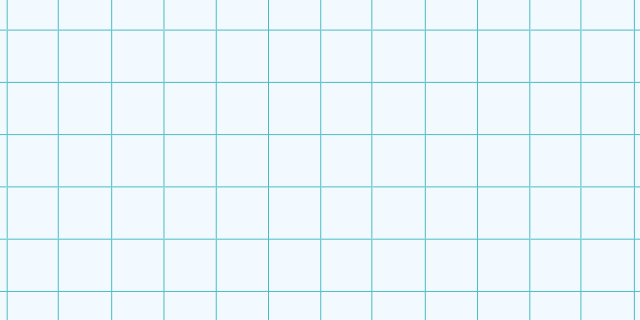
Give the GLSL for this pattern, as a WebGL 1 fragment shader.

```glsl
precision highp float;

// Square grid paper: fine teal rules on a pale blue-white ground.
// Each axis measures the distance to its nearest rule and box-filters it;
// three columns sit slightly left of their even spacing.

uniform vec2 u_resolution;

// Lengths are fractions of the canvas height.
#define CELL_SIZE 0.16333
#define FIRST_RULE vec2(0.0224, 0.0893)
#define RULE_WIDTH 0.0030
#define COLUMN_SHIFT 0.0037
#define PAPER_COLOR vec3(0.953, 0.982, 1.0)
#define RULE_COLOR vec3(0.25, 0.725, 0.765)

// Share of a pixel covered by a rule whose centre is at a signed distance.
float ruleCoverage(float distanceToRule, float pixel) {
    float halfWidth = 0.5 * RULE_WIDTH;
    float upper = min(distanceToRule + 0.5 * pixel, halfWidth);
    float lower = max(distanceToRule - 0.5 * pixel, -halfWidth);
    return clamp((upper - lower) / pixel, 0.0, 1.0);
}

// Leftward offset of columns 1, 7 and 11; zero for all others.
float columnOffset(float column) {
    float product = (column - 1.0) * (column - 7.0) * (column - 11.0);
    return -COLUMN_SHIFT * (1.0 - step(0.5, abs(product)));
}

void main() {
    float pixel = 1.0 / u_resolution.y;
    vec2 position = gl_FragCoord.xy * pixel;

    // Nearest column and row, and the signed distance to each.
    vec2 nearest = floor((position - FIRST_RULE) / CELL_SIZE + 0.5);
    vec2 offset = position - FIRST_RULE - nearest * CELL_SIZE;
    offset.x -= columnOffset(nearest.x);

    // Crossings keep the strength of a single rule.
    float ink = max(ruleCoverage(offset.x, pixel), ruleCoverage(offset.y, pixel));
    gl_FragColor = vec4(mix(PAPER_COLOR, RULE_COLOR, ink), 1.0);
}
```
